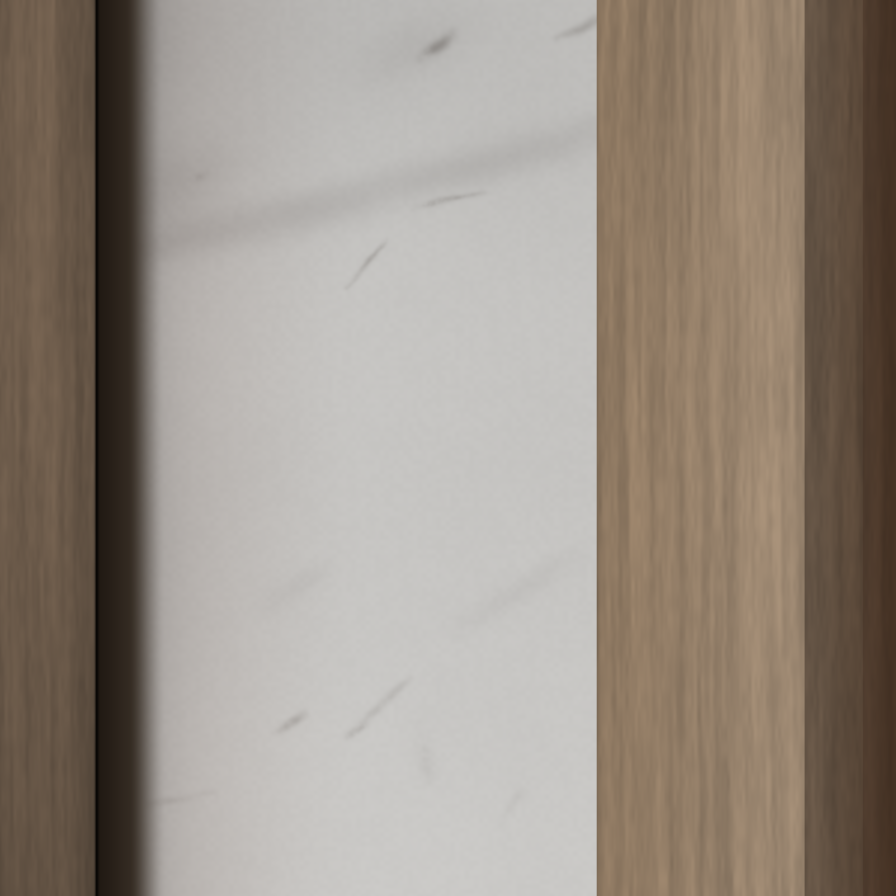
Give the GLSL for this texture, as a Shadertoy shader.

```glsl
// Pale veined marble panel recessed between vertical oak boards, with a soft shadow on its left.

float hash(vec2 p) {
    return fract(sin(dot(p, vec2(127.1, 311.7))) * 43758.5453);
}

float noise(vec2 p) {
    vec2 i = floor(p), f = fract(p);
    f = f * f * (3.0 - 2.0 * f);
    return mix(mix(hash(i), hash(i + vec2(1, 0)), f.x),
               mix(hash(i + vec2(0, 1)), hash(i + vec2(1, 1)), f.x), f.y);
}

float fbm(vec2 p) {
    float sum = 0.0, amp = 0.5;
    for (int i = 0; i < 5; i++) {
        sum += amp * noise(p);
        p = mat2(1.6, 1.2, -1.2, 1.6) * p + 7.3;
        amp *= 0.5;
    }
    return sum;
}

// Antialiased step across a vertical edge
float edge(float x, float at) {
    float w = 0.8 / iResolution.x;
    return smoothstep(at - w, at + w, x);
}

// Soft streak from a to b that thins out towards its ends
float vein(vec2 p, vec2 a, vec2 b, float width) {
    vec2 d = b - a;
    float t = clamp(dot(p - a, d) / dot(d, d), 0.0, 1.0);
    float r = length(p - a - d * t) / width;
    return exp(-r * r) * (0.35 + 0.65 * sin(3.1416 * t));
}

// Signed brightness of long fibres and short pores
float grain(vec2 p) {
    float bend = 0.012 * noise(p * vec2(5.0, 2.5)) + 0.003 * noise(p * vec2(20.0, 9.0));
    float x = p.x + bend;
    float bands = noise(vec2(x * 95.0, p.y * 2.0)) - 0.5;
    float fibres = noise(vec2(x * 210.0, p.y * 9.0)) - 0.5;
    float pores = noise(vec2(p.x * 300.0, p.y * 55.0)) - 0.5;
    return 0.5 * bands + 0.4 * fibres + 0.25 * pores;
}

vec3 marble(vec2 p) {
    vec3 col = mix(vec3(0.725, 0.705, 0.69), vec3(0.775, 0.77, 0.76), smoothstep(0.17, 0.42, p.x));
    col *= 1.0 - 0.06 * smoothstep(0.6, 1.0, p.y) * (1.3 - p.x);
    col += 0.02 * smoothstep(0.45, 0.0, p.y);
    col += 0.025 * (fbm(p * 5.0) - 0.5) + 0.012 * (noise(p * 190.0) - 0.5);

    // Warped coordinates make the veins irregular
    vec2 q = p + 0.022 * (vec2(fbm(p * 13.0), fbm(p * 13.0 + 31.0)) - 0.48);
    float broken = smoothstep(0.2, 0.65, fbm(p * 24.0));

    // Broad diagonal cloud
    float cloud = vein(q, vec2(0.12, 0.715), vec2(0.40, 0.775), 0.022)
                + vein(q, vec2(0.34, 0.765), vec2(0.72, 0.865), 0.024)
                + 0.7 * vein(q, vec2(0.14, 0.77), vec2(0.27, 0.82), 0.04)
                + 0.5 * vein(q, vec2(0.40, 0.92), vec2(0.52, 0.97), 0.03)
                + 0.5 * vein(q, vec2(0.51, 0.30), vec2(0.65, 0.38), 0.014)
                + 0.4 * vein(q, vec2(0.29, 0.33), vec2(0.37, 0.37), 0.014);
    col -= 0.055 * cloud * vec3(0.95, 1.0, 1.0);

    // Fine streaks and flecks
    float fine = vein(q, vec2(0.385, 0.68), vec2(0.46, 0.765), 0.0035)
               + 1.2 * vein(q, vec2(0.44, 0.76), vec2(0.54, 0.782), 0.004)
               + 1.2 * vein(q, vec2(0.475, 0.935), vec2(0.502, 0.963), 0.007)
               + 0.8 * vein(q, vec2(0.62, 0.965), vec2(0.68, 0.985), 0.005)
               + 0.8 * vein(q, vec2(0.218, 0.797), vec2(0.23, 0.802), 0.005)
               + 0.9 * vein(q, vec2(0.31, 0.178), vec2(0.342, 0.202), 0.005)
               + 1.1 * vein(q, vec2(0.388, 0.183), vec2(0.406, 0.194), 0.005)
               + 0.6 * vein(q, vec2(0.40, 0.195), vec2(0.46, 0.245), 0.005)
               + 0.4 * vein(q, vec2(0.485, 0.13), vec2(0.47, 0.19), 0.008)
               + 0.4 * vein(q, vec2(0.56, 0.07), vec2(0.58, 0.118), 0.007)
               + 0.4 * vein(q, vec2(0.17, 0.10), vec2(0.24, 0.115), 0.005);
    return col - 0.13 * fine * broken * vec3(0.95, 1.0, 1.03);
}

void mainImage(out vec4 fragColor, in vec2 fragCoord) {
    vec2 p = fragCoord / iResolution.xy;
    float g = grain(p);

    // Left board, darkening towards its corner
    vec3 col = vec3(0.415, 0.348, 0.285) * (1.0 + 0.25 * g);
    col *= 1.0 - 0.12 * smoothstep(0.06, 0.107, p.x);
    col *= 0.96 + 0.08 * smoothstep(0.0, 0.6, p.y);

    // Recess shadow fading onto the marble
    vec3 shadow = mix(vec3(0.13, 0.10, 0.075), vec3(0.21, 0.175, 0.14), smoothstep(0.107, 0.155, p.x));
    float lit = smoothstep(0.142, 0.184, p.x + 0.004 * (p.y - 0.5));
    vec3 panel = mix(shadow, marble(p), lit);
    panel *= 1.0 - 0.12 * exp(-max(p.x - 0.17, 0.0) * 35.0) * lit;
    col = mix(col, panel, edge(p.x, 0.107));
    col *= 1.0 - 0.75 * exp(-pow((p.x - 0.108) / 0.0022, 2.0));

    // Light oak board
    vec3 oak = mix(vec3(0.56, 0.475, 0.385), vec3(0.595, 0.515, 0.43), smoothstep(0.67, 0.89, p.x));
    oak *= 1.0 + 0.24 * g + 0.05 * (noise(p * vec2(14.0, 2.0)) - 0.5);
    oak *= 1.0 - 0.15 * exp(-(p.x - 0.666) * 300.0 * edge(p.x, 0.666));
    col = mix(col, oak, edge(p.x, 0.666));

    // Shaded boards stepping back on the right
    vec3 side = mix(vec3(0.40, 0.335, 0.275), vec3(0.35, 0.28, 0.22), smoothstep(0.90, 0.965, p.x));
    col = mix(col, side * (1.0 + 0.28 * g), edge(p.x, 0.898));
    vec3 far = mix(vec3(0.31, 0.235, 0.18), vec3(0.27, 0.195, 0.14), smoothstep(0.963, 1.0, p.x));
    col = mix(col, far * (1.0 + 0.2 * g), edge(p.x, 0.963));

    fragColor = vec4(clamp(col, 0.0, 1.0), 1.0);
}
```
